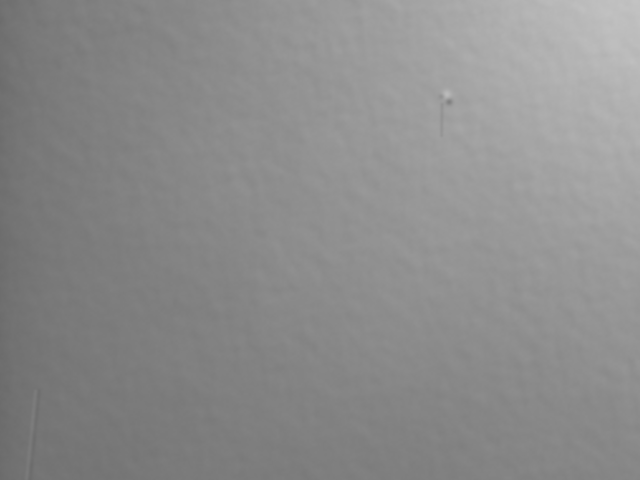
Write a Shadertoy shader that draws this texture.

```glsl
// A softly lit painted wall: a grey gradient that brightens to the upper right,
// with fine rounded bumps shaded as the slope of a noise height field,
// plus one small raised blemish with a drip and a faint scratch.
#define BUMP_SCALE 40.0
#define BUMP_SHADE 0.028
#define SLOPE_STEP 0.007
#define BROAD_SHADE 0.010
#define GRAIN_SHADE 0.006
#define DARK_GREY 0.452
#define GLOW 0.055

const vec2 LIGHT_DIR = vec2(0.62, 0.78);

float hash(vec2 p) {
    return fract(sin(dot(p, vec2(127.1, 311.7))) * 43758.5453);
}

float noise(vec2 p) {
    vec2 i = floor(p), f = fract(p);
    vec2 u = f * f * f * (f * (f * 6.0 - 15.0) + 10.0);
    return mix(mix(hash(i), hash(i + vec2(1, 0)), u.x),
               mix(hash(i + vec2(0, 1)), hash(i + vec2(1, 1)), u.x), u.y);
}

// Paint relief: rotated octaves hide the noise lattice.
float relief(vec2 p) {
    mat2 turn = mat2(0.8, 0.6, -0.6, 0.8);
    vec2 q = turn * p * BUMP_SCALE;
    float height = 0.0, weight = 0.55;
    for (int i = 0; i < 3; i++) {
        height += weight * noise(q);
        q = turn * q * 1.6 + 17.3;
        weight *= 0.5;
    }
    return height;
}

// Smooth illumination over the whole wall, uv in 0..1.
float wallLight(vec2 uv) {
    float light = DARK_GREY + 0.07 * uv.x + 0.01 * uv.y + 0.17 * uv.x * uv.y;
    vec2 fromCentre = uv - vec2(0.48, 0.58);
    light += 0.024 * exp(-7.0 * dot(fromCentre, fromCentre));
    vec2 fromCorner = uv - vec2(1.0);
    light += GLOW * exp(-9.0 * dot(fromCorner, fromCorner));
    return light - 0.03 * exp(-uv.x * 28.0);
}

float segmentDistance(vec2 p, vec2 a, vec2 b) {
    vec2 ab = b - a;
    return length(p - a - ab * clamp(dot(p - a, ab) / dot(ab, ab), 0.0, 1.0));
}

float softLine(vec2 p, vec2 a, vec2 b, float width) {
    float d = segmentDistance(p, a, b) / width;
    return exp(-d * d);
}

float softSpot(vec2 p, vec2 centre, float radius) {
    vec2 d = (p - centre) / radius;
    return exp(-dot(d, d));
}

// Raised blemish with its drip, and the scratch near the lower left corner.
float marks(vec2 p) {
    vec2 blemish = vec2(0.930, 0.797);
    float shade = 0.10 * softSpot(p, blemish + vec2(0.001, 0.006), 0.010);
    shade -= 0.13 * softSpot(p, blemish + vec2(0.006, -0.009), 0.007);
    shade -= 0.07 * softSpot(p, blemish + vec2(-0.010, 0.002), 0.006);
    shade -= 0.045 * softLine(p, vec2(0.921, 0.782), vec2(0.920, 0.718), 0.004);
    vec2 top = vec2(0.074, 0.185), foot = vec2(0.055, 0.0);
    shade += 0.028 * softLine(p, top, foot, 0.004);
    shade -= 0.022 * softLine(p, top + vec2(0.008, 0.0), foot + vec2(0.008, 0.0), 0.004);
    return shade;
}

void mainImage(out vec4 fragColor, in vec2 fragCoord) {
    vec2 uv = fragCoord / iResolution.xy;
    vec2 p = fragCoord / iResolution.y;

    // Slope towards the light; it grazes more strongly at the upper right.
    vec2 stepToLight = LIGHT_DIR * SLOPE_STEP;
    float slope = relief(p - stepToLight) - relief(p + stepToLight);
    float grazing = mix(0.75, 1.35, smoothstep(0.2, 1.8, uv.x + uv.y));

    float grey = wallLight(uv) + BUMP_SHADE * grazing * slope;
    grey += BROAD_SHADE * (noise(p * 9.0 + 4.7) - 0.5);
    grey += GRAIN_SHADE * (noise(p * 190.0) - 0.5);
    grey += marks(p);

    fragColor = vec4(vec3(clamp(grey, 0.0, 1.0)), 1.0);
}
```
